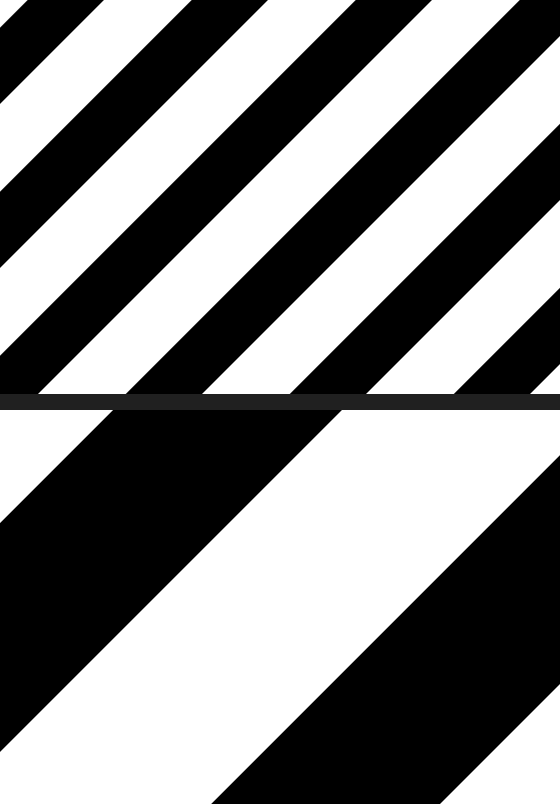
Top: the whole. Bottom: its middle third, enlarged.
Write a Shadertoy shader that draws this pattern.

```glsl
#define PERIOD 0.4163       // stripe spacing along an edge, in canvas heights
#define BLACK_SHARE 0.465   // dark part of each period
#define FIRST_CENTER 0.1670 // first dark stripe, measured from the top left
#define INK vec3(0.0)
#define PAPER vec3(1.0)

// Signed perpendicular distance to the nearest diagonal stripe, negative inside
float stripeDistance(vec2 p) {
    float along = (p.x + p.y - FIRST_CENTER) / PERIOD;
    float fromCenter = abs(fract(along + 0.5) - 0.5);
    return (fromCenter - 0.5 * BLACK_SHARE) * PERIOD * inversesqrt(2.0);
}

void mainImage(out vec4 fragColor, in vec2 fragCoord) {
    // Canvas-height units, with y running down from the top left corner
    vec2 p = vec2(fragCoord.x, iResolution.y - fragCoord.y) / iResolution.y;
    float pixel = 1.0 / iResolution.y;

    // Edge smoothing about one pixel wide
    float paperMask = smoothstep(-0.7 * pixel, 0.7 * pixel, stripeDistance(p));
    fragColor = vec4(mix(INK, PAPER, paperMask), 1.0);
}
```
